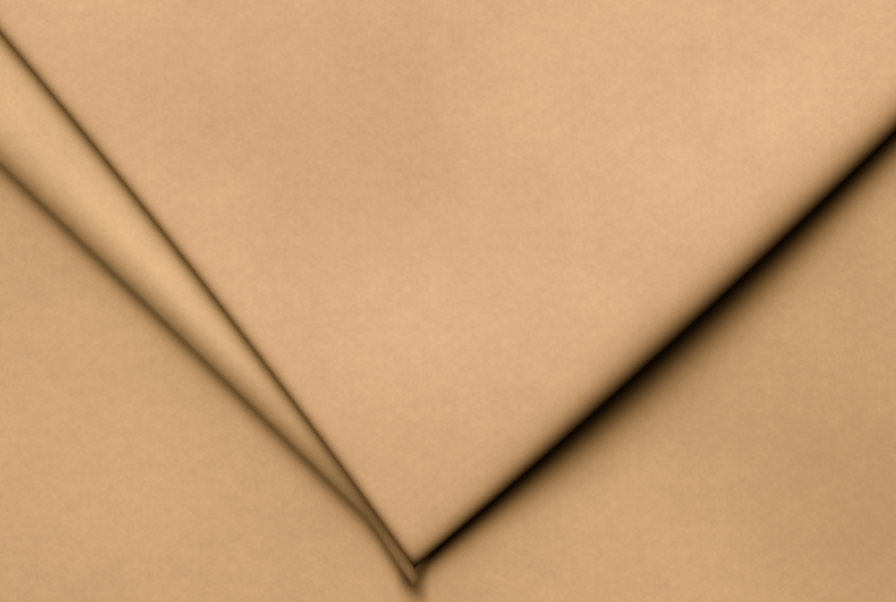
Write a Shadertoy shader that draws this texture.

```glsl
// Folded suede: a broad triangular flap lies over a narrow under-flap and a flat sheet.
// Gently bowed edge lines give signed distances; falloffs from them shade rolled
// edges and cast shadows, and layered value noise adds mottling and nap.

const vec3 FLAP_COLOR  = vec3(0.862, 0.682, 0.512);
const vec3 STRIP_COLOR = vec3(0.855, 0.685, 0.505);
const vec3 SHEET_COLOR = vec3(0.805, 0.635, 0.458);

float hash(vec2 cell) {
    return fract(sin(dot(cell, vec2(127.1, 311.7))) * 43758.545);
}

float valueNoise(vec2 p) {
    vec2 cell = floor(p);
    vec2 f = fract(p);
    f = f * f * (3.0 - 2.0 * f);
    float low = mix(hash(cell), hash(cell + vec2(1.0, 0.0)), f.x);
    float high = mix(hash(cell + vec2(0.0, 1.0)), hash(cell + 1.0), f.x);
    return mix(low, high, f.y);
}

// Layered noise centred on zero
float mottle(vec2 p) {
    float sum = 0.0;
    float weight = 0.5;
    for (int i = 0; i < 5; i++) {
        sum += weight * (valueNoise(p) - 0.5);
        p = mat2(0.8, 0.6, -0.6, 0.8) * p * 2.1 + 7.3;
        weight *= 0.55;
    }
    return sum;
}

// Signed distance to a bowed line, positive above it
float edgeDistance(vec2 p, vec2 a, vec2 b, float bow) {
    float slope = (b.y - a.y) / (b.x - a.x);
    float t = (p.x - a.x) / (b.x - a.x);
    float height = mix(a.y, b.y, t) + 4.0 * bow * t * (1.0 - t);
    return (p.y - height) * inversesqrt(1.0 + slope * slope);
}

// Light left beside an edge: darkest at d = 0, recovering over the width
float falloff(float d, float width, float depth, float sharpness) {
    return 1.0 - depth * exp(-pow(abs(d) / width, sharpness));
}

float glow(vec2 p, vec2 center, vec2 size) {
    vec2 q = (p - center) / size;
    return exp(-dot(q, q));
}

// Dim a colour so its shadows turn warm brown
vec3 dim(vec3 color, float light) {
    return color * pow(vec3(max(light, 0.0)), vec3(1.0, 1.12, 1.5));
}

void mainImage(out vec4 fragColor, in vec2 fragCoord) {
    vec2 p = fragCoord / iResolution.y;
    float pixel = 1.0 / iResolution.y;

    // Edges of the two flaps
    float leftEdge = edgeDistance(p, vec2(0.0, 0.946), vec2(0.685, 0.062), 0.018);
    float rightEdge = edgeDistance(p, vec2(0.690, 0.058), vec2(1.488, 0.783), -0.014);
    float tipDrop = 0.035 * smoothstep(0.60, 0.69, p.x);
    float underEdge = edgeDistance(p + vec2(0.0, tipDrop),
                                   vec2(0.0, 0.729), vec2(0.66, 0.09), 0.002);
    float flap = min(leftEdge, rightEdge);
    float under = min(underEdge, rightEdge + 0.018);

    // Flat sheet, with shadows from both flaps
    float sheetLight = 1.0 - 0.07 * glow(p, vec2(1.46, 0.16), vec2(0.22, 0.20));
    sheetLight += 0.03 * glow(p, vec2(0.95, 0.05), vec2(0.35, 0.2));
    sheetLight += 0.025 * glow(p, vec2(0.1, 0.3), vec2(0.3, 0.25));
    float nearTip = smoothstep(0.68, 1.08, p.x);
    float shadowWidth = mix(0.016, 0.040, nearTip) - 0.010 * smoothstep(1.2, 1.49, p.x);
    float castShadow = falloff(min(rightEdge, 0.0), shadowWidth, 0.94, 1.5)
                     * falloff(min(rightEdge, 0.0), 0.075, 0.13, 1.0);
    sheetLight *= mix(1.0, castShadow, smoothstep(0.655, 0.705, p.x));
    float leftSide = 1.0 - smoothstep(0.68, 0.72, p.x);
    float underShadow = falloff(min(underEdge, 0.0), 0.015, 0.48, 1.5)
                      * falloff(min(underEdge, 0.0), 0.05, 0.09, 1.0);
    sheetLight *= mix(1.0, underShadow, leftSide);
    vec3 color = dim(SHEET_COLOR, sheetLight);

    // Under-flap, rounded below and shaded along the crease
    float stripLight = falloff(max(underEdge, 0.0), 0.022, 0.42, 1.2)
                     * falloff(min(leftEdge, 0.0), 0.011, 0.52, 1.3);
    stripLight += 0.05 * glow(vec2(underEdge, leftEdge), vec2(0.05, -0.045), vec2(0.03));
    float underMask = smoothstep(-0.004 - pixel, 0.004 + pixel, under) * leftSide;
    color = mix(color, dim(STRIP_COLOR, stripLight), underMask);

    // Upper flap, with a soft crease and a deep rolled edge
    float flapLight = 0.985 + 0.045 * glow(p, vec2(1.20, 0.78), vec2(0.35, 0.25));
    flapLight += 0.035 * glow(p, vec2(0.74, 0.50), vec2(0.20, 0.14));
    flapLight -= 0.035 * glow(p, vec2(0.68, 0.24), vec2(0.16, 0.12));
    flapLight -= 0.025 * glow(p, vec2(0.55, 0.78), vec2(0.25, 0.14));
    flapLight *= falloff(max(leftEdge, 0.0), 0.008, 0.54, 1.2);
    float rollWidth = mix(0.011, 0.020, nearTip);
    flapLight *= falloff(max(rightEdge, 0.0), rollWidth, 0.86, 1.15)
               * falloff(max(rightEdge, 0.0), 0.055, 0.10, 1.3);
    float flapMask = smoothstep(-0.0015 - pixel, 0.0015 + pixel, flap);
    color = mix(color, dim(FLAP_COLOR, flapLight), flapMask);

    // Cloudy mottling and fine nap
    float cloth = 0.075 * mottle(p * 6.0) + 0.05 * mottle(p * vec2(65.0, 85.0));
    cloth += 0.028 * (valueNoise(p * 230.0) - 0.5);
    color *= 1.0 + cloth * vec3(0.9, 1.0, 1.15);

    fragColor = vec4(clamp(color, 0.0, 1.0), 1.0);
}
```
